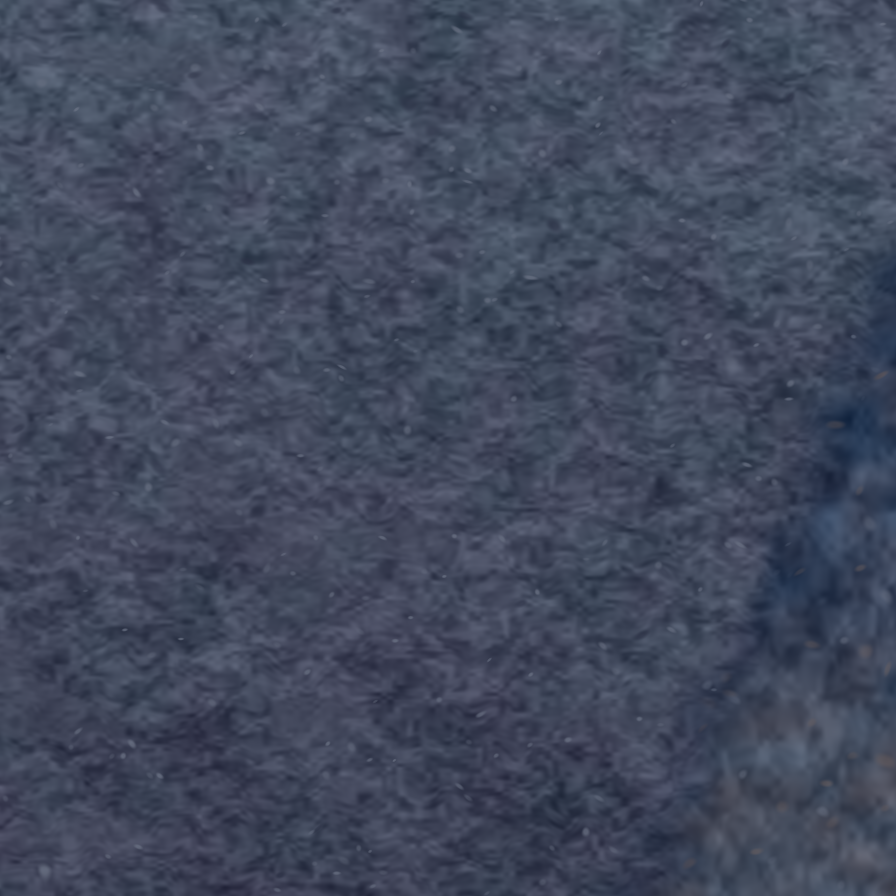
A WebGL 1 fragment shader for this texture:

```glsl
precision highp float;
// Worn blue-grey asphalt: soft, slightly flattened grains over a slow gradient,
// scattered pale chips and dark pits, and a coarser, bluer lower right corner.
// Layered value noise makes the grains; jittered cells place the specks.

uniform vec2 u_resolution;

const vec3 TOP_COLOR    = vec3(0.283, 0.324, 0.398);
const vec3 BOTTOM_COLOR = vec3(0.234, 0.252, 0.332);
const vec3 CORNER_BLUE  = vec3(0.205, 0.258, 0.352);
const vec3 CORNER_GREY  = vec3(0.265, 0.292, 0.355);
const vec3 CHIP_COLOR   = vec3(0.430, 0.460, 0.530);
const vec3 PIT_COLOR    = vec3(0.150, 0.170, 0.250);
const vec3 TAN_COLOR    = vec3(0.450, 0.390, 0.375);
const vec3 GRAIN_TINT   = vec3(0.98, 1.00, 1.02);

const vec2 GRAIN_CELLS  = vec2(62.0, 98.0);   // flattened grains across the canvas
const vec2 FINE_CELLS   = vec2(122.0, 186.0);
const vec2 CLUMP_CELLS  = vec2(23.0, 34.0);
const vec2 PATCH_CELLS  = vec2(8.0, 11.0);
const vec2 COARSE_CELLS = vec2(54.0, 45.0);   // rounder grains in the corner
const float GRAIN_CONTRAST = 0.175;
const float EDGE_START = 0.70;                // corner border at the bottom
const float EDGE_SLOPE = 0.46;

float hash(vec2 p) {
  vec3 q = fract(vec3(p.xyx) * 0.1031);
  q += dot(q, q.yzx + 33.33);
  return fract((q.x + q.y) * q.z);
}

vec2 hash2(vec2 p) {
  return vec2(hash(p + 17.3), hash(p + 71.9));
}

// Smooth value noise, centred on zero
float noise(vec2 p) {
  vec2 i = floor(p);
  vec2 f = fract(p);
  f = f * f * (3.0 - 2.0 * f);
  float low  = mix(hash(i), hash(i + vec2(1.0, 0.0)), f.x);
  float high = mix(hash(i + vec2(0.0, 1.0)), hash(i + vec2(1.0, 1.0)), f.x);
  return mix(low, high, f.y) - 0.5;
}

// Soft tilted ellipses, one per chosen cell, as a 0..1 mask
float specks(vec2 uv, float cells, float chance, float size, float seed) {
  vec2 p = uv * cells;
  vec2 home = floor(p);
  float mask = 0.0;
  for (int y = -1; y <= 1; y++) {
    for (int x = -1; x <= 1; x++) {
      vec2 cell = home + vec2(float(x), float(y));
      vec2 key = cell + seed;
      vec2 shape = hash2(key + 40.0);
      vec2 d = p - cell - 0.2 - 0.6 * hash2(key);
      d.y += d.x * (shape.x - 0.5);
      d.y *= mix(0.9, 1.9, shape.y);
      float radius = size * mix(0.5, 1.0, shape.x);
      float spot = 1.0 - smoothstep(0.25 * radius, radius, length(d));
      float present = step(hash(key + 5.7), chance);
      mask = max(mask, spot * present * mix(0.4, 1.0, hash(key + 9.1)));
    }
  }
  return mask;
}

// Mottled grain from clumps down to fine grit
float grain(vec2 uv) {
  return 0.62 * noise(uv * GRAIN_CELLS)
       + 0.58 * noise(uv * FINE_CELLS + 31.0)
       + 0.36 * noise(uv * CLUMP_CELLS + 57.0)
       + 0.22 * noise(uv * PATCH_CELLS + 83.0);
}

float coarseGrain(vec2 uv) {
  return 0.65 * noise(uv * COARSE_CELLS + 11.0)
       + 0.45 * noise(uv * COARSE_CELLS * 2.1 + 23.0)
       + 0.45 * noise(uv * COARSE_CELLS * 0.42 + 47.0);
}

void main() {
  vec2 uv = gl_FragCoord.xy / u_resolution;

  // Bend the noise lattice so that grains do not line up
  vec2 bend = vec2(noise(uv * 38.0 + 5.0), noise(uv * 38.0 + 63.0));
  vec2 p = uv + 0.010 * bend;

  // Main surface: lighter and cooler towards the top right
  float rise = clamp(0.92 * uv.y + 0.16 * (uv.x - 0.5) + 0.04, 0.0, 1.0);
  vec3 color = mix(BOTTOM_COLOR, TOP_COLOR, rise);
  color += GRAIN_CONTRAST * grain(p) * GRAIN_TINT;
  color += vec3(0.020, -0.010, 0.004) * noise(uv * 18.0 + 91.0);

  // Faint smooth patches
  float worn = smoothstep(0.22, 0.36, noise(p * vec2(9.0, 15.0) + 130.0));
  color = mix(color, vec3(0.295, 0.315, 0.390), 0.35 * worn);

  // Pits and chips
  color = mix(color, PIT_COLOR, 0.6 * specks(p, 30.0, 0.05, 0.42, 200.0));
  color = mix(color, CHIP_COLOR, 0.7 * specks(p, 62.0, 0.06, 0.44, 300.0));
  color = mix(color, CHIP_COLOR, 0.8 * specks(p, 26.0, 0.018, 0.34, 400.0));

  // Corner: dark rim, coarse blue grit fading to grey, tan stones
  float inside = uv.x - EDGE_START - EDGE_SLOPE * uv.y
               + 0.07 * noise(uv * 9.0 + 150.0) + 0.03 * noise(uv * 30.0);
  vec3 corner = mix(CORNER_GREY, CORNER_BLUE, smoothstep(0.12, 0.36, uv.y));
  corner += 0.19 * coarseGrain(p) * GRAIN_TINT;
  corner += vec3(0.045, 0.0, -0.025) * noise(uv * 26.0 + 170.0);
  corner = mix(corner, TAN_COLOR, 0.6 * specks(p, 34.0, 0.17, 0.48, 500.0));
  corner = mix(corner, CHIP_COLOR, 0.5 * specks(p, 40.0, 0.10, 0.45, 600.0));
  color = mix(color, corner, smoothstep(-0.03, 0.05, inside));
  float rim = 1.0 - smoothstep(0.0, 0.07, abs(inside - 0.01));
  color -= vec3(0.050, 0.042, 0.034) * rim;

  gl_FragColor = vec4(clamp(color, 0.0, 1.0), 1.0);
}
```
